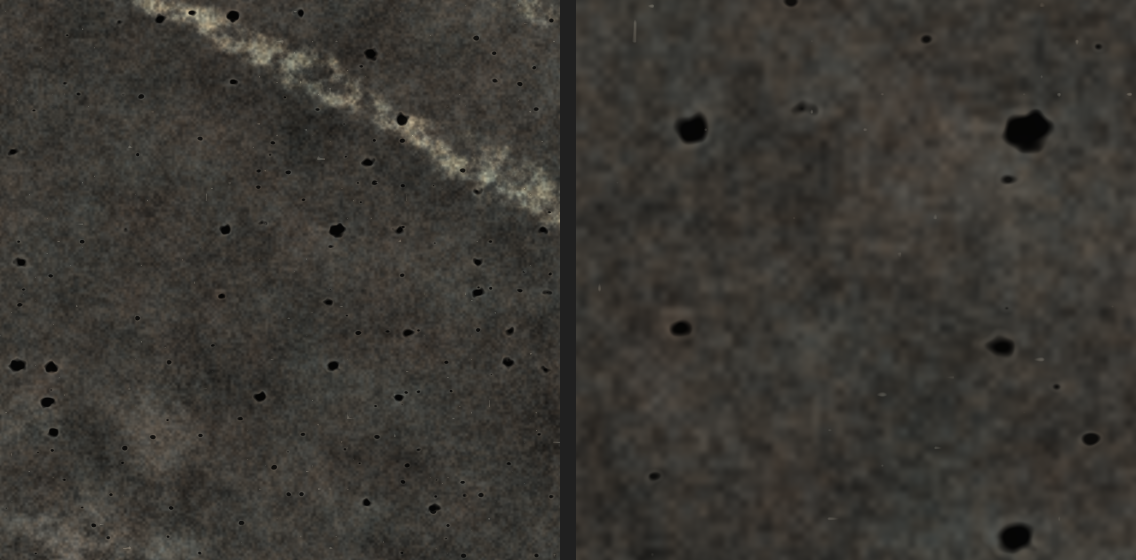
Left, the full canvas; right, a detail of the centre.
A Shadertoy shader for this texture:

```glsl
// Dark weathered stone with a pale crumbly diagonal vein, fine grain and small pits.

float hash(vec2 p) {
    vec3 q = fract(p.xyx * 0.1031);
    q += dot(q, q.yzx + 33.33);
    return fract((q.x + q.y) * q.z);
}

float noise(vec2 p) {
    vec2 cell = floor(p), f = fract(p);
    f = f * f * (3.0 - 2.0 * f);
    return mix(mix(hash(cell), hash(cell + vec2(1, 0)), f.x),
               mix(hash(cell + vec2(0, 1)), hash(cell + vec2(1, 1)), f.x), f.y);
}

float fbm(vec2 p) {
    float sum = 0.0, amp = 0.53;
    for (int i = 0; i < 4; i++) {
        sum += amp * noise(p);
        p = mat2(1.6, 1.2, -1.2, 1.6) * p + 17.3;
        amp *= 0.5;
    }
    return sum;
}

// Soft elliptical patch, 1 at its centre
float patchMask(vec2 p, vec2 centre, vec2 size) {
    vec2 e = (p - centre) / size;
    return exp(-dot(e, e));
}

// Ragged holes in a jittered grid: x is the hole, y its pale rim
vec2 pits(vec2 p, float scale, float share) {
    vec2 g = p * scale, id = floor(g);
    float cluster = smoothstep(0.3, 0.8, noise(id * 5.0 / scale + 4.7));
    float present = step(hash(id + 31.7), share * (0.3 + 1.8 * cluster));
    vec2 centre = 0.33 + 0.34 * vec2(hash(id + 5.1), hash(id + 9.4));
    vec2 offset = (fract(g) - centre) * vec2(0.85, 1.1);
    float radius = mix(0.06, 0.17, pow(hash(id + 2.3), 2.0));
    float d = length(offset) - radius + 0.12 * (noise(p * 130.0) - 0.5);
    float hole = 1.0 - smoothstep(-0.05, 0.04, d);
    float rim = smoothstep(0.0, 0.05, d) * (1.0 - smoothstep(0.05, 0.14, d));
    return present * vec2(hole, rim);
}

void mainImage(out vec4 fragColor, in vec2 fragCoord) {
    vec2 p = fragCoord / iResolution.xy;

    // Frame aligned with the vein: x along it, y across it
    vec2 along = vec2(0.884, -0.468);
    vec2 fromVein = p - vec2(0.29, 1.0);
    vec2 q = vec2(dot(fromVein, along), dot(fromVein, along.yx * vec2(-1, 1)));

    // Cloudy ground, streaked along the vein
    float light = 0.222;
    light += 0.10 * (fbm(q * vec2(3.0, 9.0) + 8.0) - 0.5);
    light += 0.09 * (fbm(p * 9.0 + 3.0) - 0.5);
    light += 0.10 * (fbm(p * 34.0) - 0.5);

    // Main vein, widening to the right, and a second one in the corner
    float wobble = 0.075 * (fbm(p * 11.0 + 40.0) - 0.5) + 0.03 * (fbm(p * 45.0) - 0.5);
    float d = q.y + wobble;
    float width = 0.034 + 0.016 * smoothstep(0.3, 0.9, q.x);
    float vein = 1.0 - smoothstep(0.2 * width, 1.15 * width, abs(d));
    float corner = smoothstep(0.265, 0.295, d) * (1.0 - smoothstep(0.315, 0.35, d));
    float crumble = smoothstep(0.25, 0.72, fbm(p * 38.0 + 12.0));
    float pale = max(vein, corner) * crumble;
    light += 0.30 * pale;

    // Shade under the vein, lighter stone above it
    light -= 0.028 * smoothstep(-0.14, -0.06, d) * (1.0 - smoothstep(-0.05, -0.01, d));
    light += 0.028 * smoothstep(0.02, 0.07, d) * smoothstep(0.2, 0.7, fbm(p * 20.0 + 6.0));

    // Pale bloom in the lower left
    float bloom = patchMask(p, vec2(0.14, 0.02), vec2(0.17, 0.09))
                + 0.5 * patchMask(p, vec2(0.29, 0.23), vec2(0.06, 0.15))
                + 0.5 * patchMask(p, vec2(0.05, 0.24), vec2(0.09, 0.06));
    light += 0.21 * bloom * smoothstep(0.3, 0.75, fbm(p * 17.0 + 25.0));

    // Fine grain, stronger where the stone is pale
    float grain = noise(p * 210.0) + noise(p * 125.0 + 50.0) - 1.0;
    light += grain * (0.07 + 0.13 * pale + 0.04 * bloom);

    // Pits, smaller pinholes and rare bright flecks
    vec2 hole = pits(p, 16.0, 0.13);
    vec2 pinhole = pits(p + 0.37, 38.0, 0.07);
    light += 0.045 * hole.y + 0.03 * pinhole.y;
    light *= 1.0 - max(0.92 * hole.x, 0.75 * pinhole.x);
    light += 0.16 * smoothstep(0.965, 1.0, noise(p * 95.0 + 7.0));

    // Warm grey tint with faint rusty and greenish drift
    vec3 tint = mix(vec3(1.0, 0.955, 0.87), vec3(1.0, 0.965, 0.82), pale);
    tint += vec3(0.10, -0.03, -0.07) * (fbm(p * 13.0 + 60.0) - 0.5);
    tint += vec3(-0.06, 0.02, 0.08) * (noise(p * 110.0 + 90.0) - 0.5);
    fragColor = vec4(clamp(max(light, 0.02) * tint, 0.0, 1.0), 1.0);
}
```
